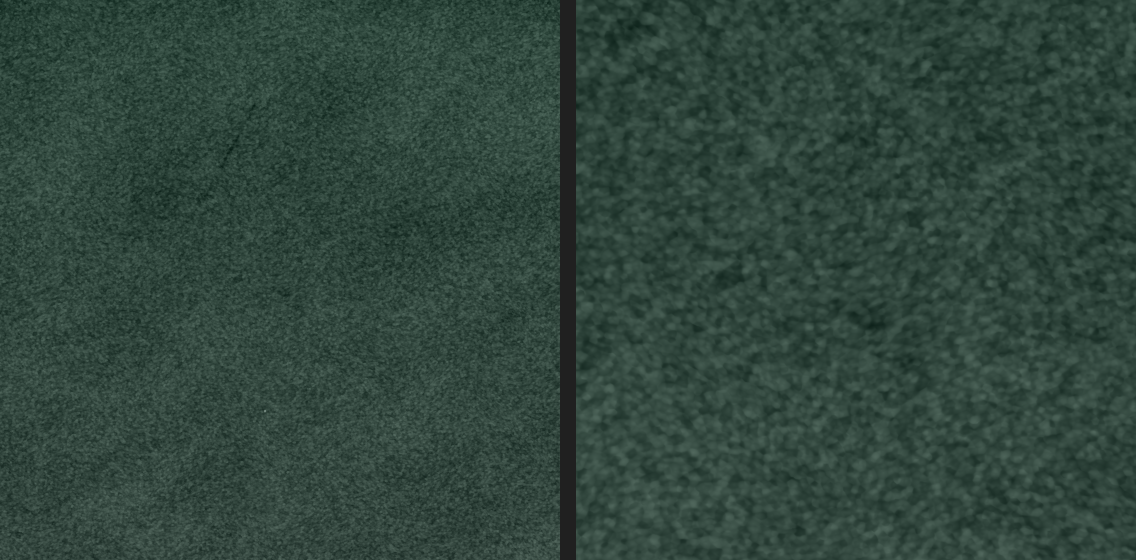
Left: the whole. Right: its middle third, enlarged.
A Shadertoy shader for this texture:

```glsl
// Dark green suede: fine cellular nap over soft tilted clouds of shade,
// marked by a few pressed dents, broken creases and rare specks of lint.
// One cellular noise drives both the nap and the clouds.

const vec3 BASE = vec3(0.193, 0.279, 0.242);
const vec3 SHADE_STEP = vec3(0.039, 0.041, 0.039);   // colour change per unit of tone
const vec3 HEIGHT_TINT = vec3(-0.034, -0.008, -0.020); // greener towards the top
const vec2 NAP_CELLS = vec2(190.0, 245.0);
const vec2 FINE_CELLS = vec2(300.0, 350.0);
const float NAP_CONTRAST = 2.9;
const float PIT_CONTRAST = 1.5;
const float FINE_CONTRAST = 2.3;
const vec2 CLOUD_CELLS = vec2(3.4, 5.6);
const float CLOUD_CONTRAST = 1.3;
const float CLOUD_FALLOFF = 0.64;
const float CLOUD_TILT = 0.42;
const float LINT_CELLS = 14.0;
const float LINT_SHARE = 0.012;

// Dents: centre and radii
const int DENTS = 6;
const vec4 DENT[DENTS] = vec4[DENTS](
    vec4(0.73, 0.605, 0.060, 0.045), vec4(0.27, 0.610, 0.100, 0.040),
    vec4(0.63, 0.820, 0.090, 0.050), vec4(0.92, 0.435, 0.024, 0.013),
    vec4(0.03, 1.010, 0.120, 0.030), vec4(0.21, 0.175, 0.060, 0.020));

// Creases: start and end
const int CREASES = 4;
const vec4 CREASE[CREASES] = vec4[CREASES](
    vec4(0.355, 0.625, 0.468, 0.835), vec4(0.485, 0.488, 0.537, 0.447),
    vec4(0.175, 0.372, 0.235, 0.392), vec4(0.200, 0.545, 0.275, 0.590));
const float CREASE_DEPTH[CREASES] = float[CREASES](2.0, 2.3, 0.9, 0.7);
const float CREASE_WIDTH = 0.0030;

vec3 hash3(vec2 p) {
    vec3 q = fract(p.xyx * vec3(0.1031, 0.1030, 0.0973));
    q += dot(q, q.yxz + 33.33);
    return fract((q.xxy + q.yzz) * q.zyx);
}

mat2 rotation(float angle) {
    float c = cos(angle), s = sin(angle);
    return mat2(c, -s, s, c);
}

// x: distance to the nearest point, y: smooth blend of point values around 0
vec2 cellular(vec2 p) {
    vec2 cell = floor(p), local = fract(p);
    float nearest = 8.0, total = 0.0, weights = 0.0;
    for (int j = -1; j <= 1; j++)
    for (int i = -1; i <= 1; i++) {
        vec2 offset = vec2(i, j);
        vec3 h = hash3(cell + offset + 57.0);
        vec2 d = offset + h.xy - local;
        float d2 = dot(d, d), w = exp(-5.0 * d2);
        nearest = min(nearest, d2);
        total += w * (h.z - 0.5);
        weights += w;
    }
    return vec2(sqrt(nearest), total / weights);
}

float clouds(vec2 p) {
    p = rotation(CLOUD_TILT) * p * CLOUD_CELLS;
    float sum = 0.0, amplitude = 1.0;
    for (int i = 0; i < 5; i++) {
        sum += amplitude * cellular(p).y;
        p = rotation(0.3) * p * 2.03 + 11.7;
        amplitude *= CLOUD_FALLOFF;
    }
    return sum;
}

float nap(vec2 p) {
    // Gentle waves bend the rows of the pile
    p += 0.004 * vec2(sin(p.y * 31.0 + 2.0 * sin(p.x * 13.0)), sin(p.x * 27.0 + 3.0 * p.y));
    vec2 coarse = cellular(rotation(0.2) * p * NAP_CELLS);
    float fine = cellular(rotation(-0.35) * p * FINE_CELLS + 40.0).y;
    return NAP_CONTRAST * coarse.y + PIT_CONTRAST * (0.44 - coarse.x) + FINE_CONTRAST * fine;
}

float dents(vec2 p) {
    vec2 ragged = p + 0.05 * vec2(cellular(p * 16.0).y, cellular(p * 19.0 + 7.0).y);
    float sum = 0.0;
    for (int i = 0; i < DENTS; i++) {
        vec2 d = rotation(CLOUD_TILT) * (ragged - DENT[i].xy) / DENT[i].zw;
        sum += exp(-dot(d, d));
    }
    return sum;
}

float creases(vec2 p) {
    vec2 bent = p + 0.006 * cellular(p * 34.0).y;
    float broken = smoothstep(-0.30, 0.05, cellular(p * 60.0 + 5.0).y);
    float sum = 0.0;
    for (int i = 0; i < CREASES; i++) {
        vec2 a = CREASE[i].xy, along = CREASE[i].zw - a;
        float t = clamp(dot(bent - a, along) / dot(along, along), 0.0, 1.0);
        float d = length(bent - a - along * t) / CREASE_WIDTH;
        float line = broken * exp(-d * d) + 0.2 * exp(-d * d / 16.0);
        sum += CREASE_DEPTH[i] * line * sqrt(4.0 * t * (1.0 - t));
    }
    return sum;
}

float lint(vec2 p) {
    vec2 q = p * LINT_CELLS;
    vec3 h = hash3(floor(q) + 91.0);
    float d = length(fract(q) - 0.2 - 0.6 * h.xy) / LINT_CELLS;
    return step(1.0 - LINT_SHARE, h.z) * smoothstep(0.0032, 0.0008, d);
}

void mainImage(out vec4 fragColor, in vec2 fragCoord) {
    vec2 p = fragCoord / iResolution.y;
    float tone = nap(p) + CLOUD_CONTRAST * clouds(p);
    tone -= 0.7 * dents(p) + creases(p);
    tone -= 0.6 * smoothstep(0.93, 1.02, p.y);
    vec3 colour = BASE + SHADE_STEP * tone + HEIGHT_TINT * (p.y - 0.5);
    colour += 0.25 * lint(p);
    fragColor = vec4(clamp(colour, 0.0, 1.0), 1.0);
}
```
